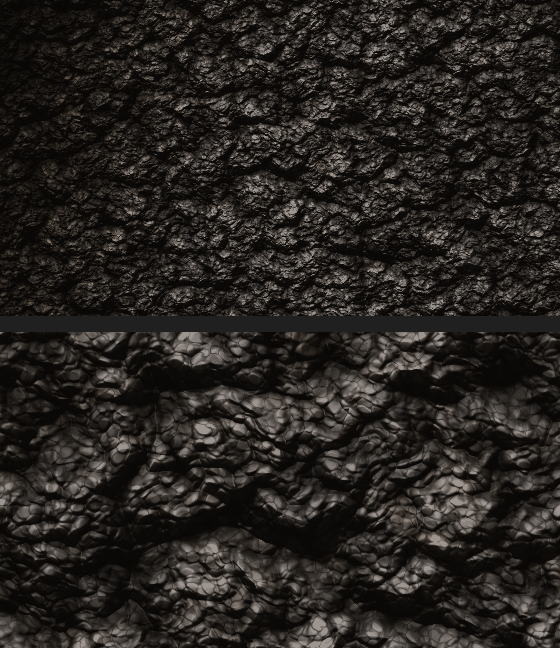
Top, the full canvas; bottom, a detail of the centre.
A Shadertoy shader for this texture:

```glsl
// Dark broken soil: angular clods of several sizes under a low light from above.
// Layers of cellular rocks build a height field with dark crevices, lit by its
// slope and shadowed by a short march; the left side fades into gloom.

#define CLOD_SCALE 10.5                 // largest clods per canvas height
#define LAYER_RATIO 2.05                // size step between layers
#define LAYERS 4
#define RELIEF 0.66                     // steepness of the clods
#define LIGHT vec3(-0.20, 0.62, 0.76)
#define SHADOW_STEPS 4
#define SHADOW_STRIDE 0.0055
#define SLOPE_STEP 0.0022
#define EXPOSURE 1.65
#define PIT_COLOUR vec3(0.034, 0.027, 0.020)
#define GREY_COLOUR vec3(0.540, 0.510, 0.490)
#define EARTH_COLOUR vec3(0.530, 0.465, 0.400)

vec3 hash3(vec2 cell) {
    vec3 q = fract(cell.xyx * vec3(0.1031, 0.1030, 0.0973));
    q += dot(q, q.yxz + 33.33);
    return fract((q.xxy + q.yzz) * q.zyx);
}

// Overlapping rocks with tilted flat tops:
// x = height, y = random tone, z = lead over the next rock (0 in a crevice)
vec3 rocks(vec2 p) {
    vec2 home = floor(p);
    vec2 best = vec2(-1.0, 0.0);
    float second = -1.0;
    for (int j = -1; j <= 1; j++) {
        for (int i = -1; i <= 1; i++) {
            vec2 cell = home + vec2(i, j);
            vec3 rnd = hash3(cell);
            vec2 d = p - cell - 0.5 - 0.85 * (rnd.xy - 0.5);
            vec2 tilt = 1.2 * (fract(rnd.zx * 13.7 + rnd.yz * 5.3) - 0.5);
            float top = 0.35 + 0.4 * rnd.z + dot(d, tilt);
            float side = 0.62 + 0.55 * rnd.z - 1.5 * dot(d, d);
            float h = min(top, side);
            second = max(second, min(h, best.x));
            if (h > best.x) best = vec2(h, fract(rnd.z * 7.0 + rnd.x));
        }
    }
    return vec3(best, best.x - second);
}

// Layered sines make the clod outlines ragged
vec2 roughen(vec2 p) {
    p += 0.0050 * sin(p.yx * vec2(31.0, 27.0) + vec2(0.4, 2.1));
    p += 0.0018 * sin(p.yx * vec2(83.0, 97.0) + p * 41.0);
    p += 0.0007 * sin(p.yx * vec2(213.0, 187.0) - p * 95.0);
    return p;
}

// x = ground height, y = mixed tone of the clods, z = openness to the sky
vec3 soil(vec2 p) {
    vec2 q = roughen(p) * vec2(0.92, 1.10) + 3.7;
    mat2 turn = mat2(0.80, 0.60, -0.60, 0.80);
    float scale = CLOD_SCALE;
    float strength = RELIEF;
    vec3 ground = vec3(0.0, 0.0, 1.0);
    for (int i = 0; i < LAYERS; i++) {
        vec3 rock = rocks(q * scale);
        float open = smoothstep(0.0, 0.28, rock.z);
        ground.x += strength * (rock.x - 0.6) / scale;
        ground.y += rock.y / float(LAYERS);
        ground.z *= mix(1.0, open * smoothstep(0.2, 0.6, rock.x), 0.5);
        // smooth faces, crumbly rims
        strength *= mix(1.2, 0.8, open);
        scale *= LAYER_RATIO;
        q = turn * q + 1.9;
    }
    return ground;
}

// Share of light that reaches p past the higher ground
float sunlight(vec2 p, float height) {
    vec2 dir = normalize(LIGHT.xy);
    float rise = 0.8 * LIGHT.z / length(LIGHT.xy);
    float blocked = 0.0;
    for (int i = 1; i <= SHADOW_STEPS; i++) {
        float t = SHADOW_STRIDE * float(i);
        blocked = max(blocked, soil(p + dir * t).x - height - t * rise);
    }
    return 1.0 - 0.75 * smoothstep(0.0, 0.010, blocked);
}

void mainImage(out vec4 fragColor, in vec2 fragCoord) {
    vec2 uv = fragCoord / iResolution.xy;
    vec2 p = fragCoord / iResolution.y;

    // slope and direct light
    vec3 ground = soil(p);
    vec2 slope = vec2(soil(p + vec2(SLOPE_STEP, 0.0)).x,
                      soil(p + vec2(0.0, SLOPE_STEP)).x) - ground.x;
    vec3 normal = normalize(vec3(-slope / SLOPE_STEP, 1.0));
    float diffuse = pow(max(dot(normal, LIGHT), 0.0), 2.0);
    float light = (diffuse * sunlight(p, ground.x) + 0.04) * ground.z;

    // gloom on the left, deepest at the top, and uneven patches
    float reach = smoothstep(-0.08, 0.46, uv.x + 0.16 * (0.5 - uv.y));
    float gloom = mix(0.17, 1.0, reach) * (1.0 - 0.2 * smoothstep(0.75, 1.0, uv.x));
    float patches = 1.0 + 0.10 * sin(p.x * 7.0 + 2.0 * sin(p.y * 5.0))
                        + 0.08 * sin(p.y * 13.0 - p.x * 9.0);

    // clod tone and fine grit
    float grit = rocks(p * 150.0).y - 0.5;
    float albedo = 0.45 + 1.1 * ground.y + 0.25 * grit;
    float shade = EXPOSURE * light * gloom * patches * albedo;
    shade = min(1.15 * shade / (1.0 + 0.25 * shade), 1.15);

    float earthy = clamp(1.25 - 0.65 * reach - 0.9 * shade
                         + 1.2 * (ground.y - 0.5), 0.0, 1.0);
    vec3 colour = mix(PIT_COLOUR, mix(GREY_COLOUR, EARTH_COLOUR, earthy), shade);
    fragColor = vec4(colour, 1.0);
}
```
